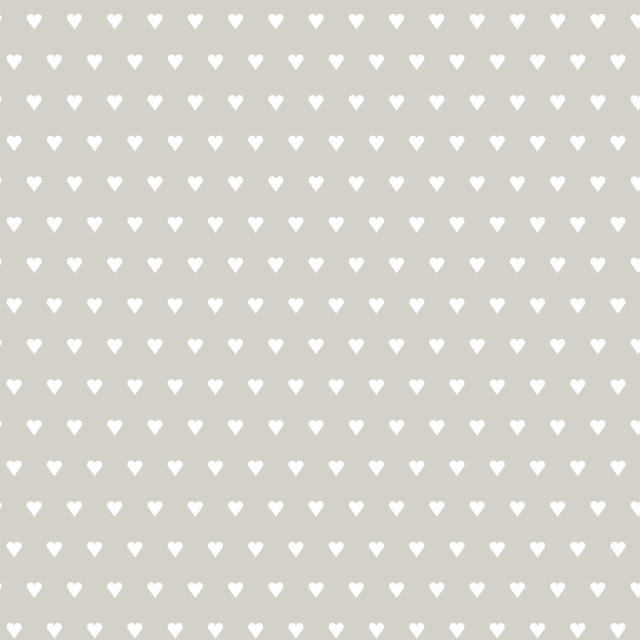
A Shadertoy shader for this pattern:

```glsl
// Small white hearts on a warm grey ground, in rows shifted by half a step.
// Each heart is a distance function: a mirrored round lobe joined to a wedge
// that runs tangent from the lobe down to the tip.

#define PITCH vec2(0.0629, 0.06345)      // step across and down
#define FIRST_TIP vec2(0.0221, 0.0022)   // tip of the lowest left heart
#define HEART_HEIGHT 0.0243
#define LOBE_CENTER vec2(0.235, 0.75)    // in heart heights above the tip
#define LOBE_RADIUS 0.25
#define GROUND_COLOR vec3(0.831, 0.820, 0.784)
#define HEART_COLOR vec3(1.0)

// Signed distance to a heart of height 1 with its tip at the origin
float heartDistance(vec2 p) {
    p.x = abs(p.x);
    float lobe = length(p - LOBE_CENTER) - LOBE_RADIUS;

    // Outer side: the line through the tip that touches the lobe
    float reach = length(LOBE_CENTER);
    vec2 axis = -LOBE_CENTER / reach;
    vec2 outward = vec2(-axis.y, axis.x);
    float slope = LOBE_RADIUS / reach;
    vec2 sideNormal = axis * slope + outward * sqrt(1.0 - slope * slope);
    float side = dot(p, sideNormal);

    // Upper limit of the wedge: the chord from the notch to the touch point
    float rise = sqrt(LOBE_RADIUS * LOBE_RADIUS - LOBE_CENTER.x * LOBE_CENTER.x);
    vec2 notch = vec2(0.0, LOBE_CENTER.y + rise);
    vec2 touch = LOBE_CENTER + LOBE_RADIUS * sideNormal;
    vec2 chord = normalize(touch - notch);
    float top = dot(p - notch, vec2(-chord.y, chord.x));

    return min(lobe, max(side, top));
}

// Offset from the tip of the nearest heart in the staggered grid
vec2 staggeredCell(vec2 uv) {
    vec2 p = uv - FIRST_TIP;
    float row = floor((p.y - 0.5 * HEART_HEIGHT) / PITCH.y + 0.5);
    p.y -= row * PITCH.y;
    p.x -= 0.5 * PITCH.x * mod(row, 2.0);
    p.x -= PITCH.x * floor(p.x / PITCH.x + 0.5);
    return p;
}

void mainImage(out vec4 fragColor, in vec2 fragCoord) {
    vec2 uv = fragCoord / iResolution.y;
    float pixel = 1.0 / iResolution.y;

    float d = heartDistance(staggeredCell(uv) / HEART_HEIGHT) * HEART_HEIGHT;
    float coverage = clamp(0.5 - d / pixel, 0.0, 1.0);

    fragColor = vec4(mix(GROUND_COLOR, HEART_COLOR, coverage), 1.0);
}
```
